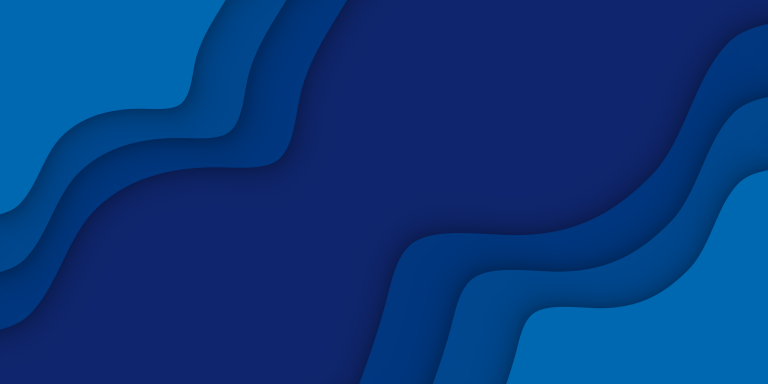
Reproduce this background procedurally as a WebGL 1 fragment shader.

```glsl
precision highp float;
// Layered paper waves in two opposite corners over deep navy.
// Each wave is a smooth cubic profile along the corner diagonal; scaled
// copies are stacked from large to small, each casting a soft shadow.
uniform vec2 u_resolution;

// Cubic piece between two knots, each holding position, height and slope.
float cubic(float u, vec3 a, vec3 b) {
  float span = b.x - a.x;
  float t = clamp((u - a.x) / span, 0.0, 1.0);
  float r = 1.0 - t;
  return mix(a.y, b.y, t * t * (3.0 - 2.0 * t))
       + span * t * r * (a.z * r - b.z * t);
}

// Smooth profile through seven knots.
float profile(float u, vec3 a, vec3 b, vec3 c, vec3 d, vec3 e, vec3 f, vec3 g) {
  if (u < b.x) return cubic(u, a, b);
  if (u < c.x) return cubic(u, b, c);
  if (u < d.x) return cubic(u, c, d);
  if (u < e.x) return cubic(u, d, e);
  if (u < f.x) return cubic(u, e, f);
  return cubic(u, f, g);
}

float upperWave(float u) {
  return profile(u, vec3(-0.898, 0.833, 0.7), vec3(-0.742, 0.896, 0.0),
    vec3(-0.299, 0.794, 0.0), vec3(0.150, 1.022, 1.06), vec3(0.318, 1.141, 0.0),
    vec3(0.568, 1.010, -0.52), vec3(0.904, 0.904, -0.25));
}

float lowerWave(float u) {
  return profile(u, vec3(-1.172, 1.031, 0.75), vec3(-0.969, 1.122, 0.0),
    vec3(-0.417, 0.977, 0.0), vec3(0.117, 1.206, 1.1), vec3(0.396, 1.424, 0.0),
    vec3(0.609, 1.333, -0.57), vec3(0.883, 1.195, -0.45));
}

// Approximate signed distance to a wave, negative towards the corner.
float waveDistance(vec2 q, bool upper) {
  const float e = 0.004;
  float u = q.x - q.y;
  float h = upper ? upperWave(u) : lowerWave(u);
  float ahead = upper ? upperWave(u + e) : lowerWave(u + e);
  float slope = (ahead - h) / e;
  return (q.x + q.y - h) / sqrt(2.0 * (1.0 + slope * slope));
}

// Shade the area outside the sheet, then lay the sheet on top.
vec3 addSheet(vec3 below, vec3 sheet, float d) {
  float pixel = 1.0 / u_resolution.y;
  float shadow = 0.27 * exp(-max(d, 0.0) * 30.0);
  float cover = 1.0 - smoothstep(-0.7 * pixel, 0.7 * pixel, d);
  return mix(below * (1.0 - shadow), sheet, cover);
}

void main() {
  vec2 p = gl_FragCoord.xy / u_resolution.y;
  float aspect = u_resolution.x / u_resolution.y;

  // Distances from the upper left corner and from the lower right pivot.
  vec2 fromUpper = vec2(p.x, 1.0 - p.y);
  vec2 fromLower = vec2(aspect - p.x - 0.026, p.y + 0.156);

  vec3 color = vec3(0.06, 0.15, 0.435);
  for (int i = 0; i < 3; i++) {
    float scale = 1.0 - 0.175 * float(i);
    vec3 sheet = i == 0 ? vec3(0.0, 0.215, 0.50)
               : i == 1 ? vec3(0.0, 0.28, 0.56)
               : vec3(0.0, 0.405, 0.695);
    color = addSheet(color, sheet, scale * waveDistance(fromUpper / scale, true));
    color = addSheet(color, sheet, scale * waveDistance(fromLower / scale, false));
  }
  gl_FragColor = vec4(color, 1.0);
}
```
